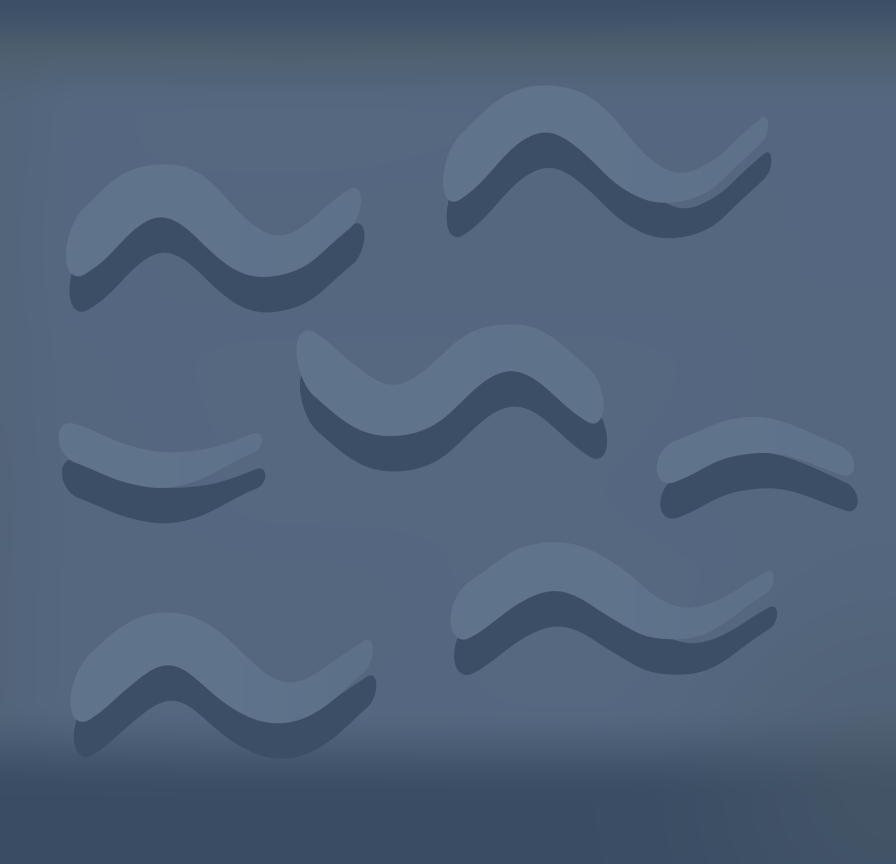
Give the GLSL for this pattern, as a WebGL 2 fragment shader.

```glsl
#version 300 es
precision highp float;
// Muted blue water: a few soft brush-stroke waves with dropped shadows on a dim-edged field.
uniform vec2 u_resolution;
out vec4 fragColor;

const float PI = 3.14159265;
const int WAVE_COUNT = 7;
const vec3 WATER = vec3(0.333, 0.405, 0.500);
const vec3 DEEP = vec3(0.228, 0.300, 0.392);
const vec3 SHADOW = vec3(0.232, 0.306, 0.400);
const vec3 CREST = vec3(0.371, 0.452, 0.545);
const vec3 HAZE = vec3(0.295, 0.360, 0.410);
const vec2 SHADOW_OFFSET = vec2(0.004, -0.041);

struct Wave {
  vec2 center;
  float reach;      // half length
  float amplitude;
  float cycles;     // phase covered from the center to one end
  float phase;
  float radius;     // half thickness
  float taper;      // thinning of the right end
};

float hash(float n, float seed) {
  return fract(sin(n * 127.1 + seed * 311.7) * 43758.5453);
}

float valueNoise(vec2 p) {
  vec2 cell = floor(p), f = fract(p);
  f = f * f * (3.0 - 2.0 * f);
  float low = mix(hash(cell.x, cell.y), hash(cell.x + 1.0, cell.y), f.x);
  float high = mix(hash(cell.x, cell.y + 1.0), hash(cell.x + 1.0, cell.y + 1.0), f.x);
  return mix(low, high, f.y);
}

// Rows of two, three and two waves; the outer ones of the middle row are short arcs.
Wave makeWave(int index, float width) {
  float id = float(index);
  float row = floor((id + 1.0) / 3.0);
  float slot = mod(id + 1.0, 3.0);
  bool middleRow = row == 1.0;
  bool isShort = middleRow && slot != 1.0;
  float lane = row == 0.0 ? slot - 1.0 : slot;
  vec2 place = middleRow ? vec2(0.18 + 0.33 * slot, slot == 1.0 ? 0.075 : -0.02)
                         : vec2(0.25 + 0.43 * lane, 0.085 * lane);
  place.y += 0.75 - 0.265 * row;
  place += (vec2(hash(id, 1.0), hash(id, 2.0)) - 0.5) * 0.025;

  Wave w;
  w.center = vec2(place.x * width, place.y);
  w.reach = (isShort ? 0.082 : 0.15) + 0.03 * hash(id, 3.0);
  w.amplitude = isShort ? 0.021 : 0.03 + 0.02 * hash(id, 4.0);
  w.cycles = isShort ? 2.1 : 3.6;
  w.phase = isShort ? PI * (1.0 - 0.5 * slot) : (middleRow ? -0.5 : 0.5) * PI;
  w.radius = (isShort ? 0.021 : 0.027) + 0.004 * hash(id, 5.0);
  w.taper = middleRow && !isShort ? 0.1 : 0.25 + 0.4 * hash(id, 6.0);
  return w;
}

// Approximate signed distance to a tapered stroke along a cosine curve.
float strokeDistance(vec2 p, Wave w) {
  float x = clamp(p.x, -w.reach, w.reach);
  float u = x / w.reach;
  float angle = w.cycles * u + w.phase;
  float slope = -w.amplitude * w.cycles / w.reach * sin(angle);
  vec2 tangent = normalize(vec2(1.0, slope));
  vec2 v = p - vec2(x, w.amplitude * cos(angle));
  float across = tangent.x * v.y - tangent.y * v.x;
  float radius = w.radius * (1.0 - w.taper * smoothstep(-0.2, 1.0, u));
  radius += 0.003 * (valueNoise(p * 22.0 + w.center * 40.0) - 0.5);
  return length(vec2(v.x / tangent.x, across)) - radius;
}

float coverage(float dist, float pixel) {
  return 1.0 - smoothstep(-0.75 * pixel, 0.75 * pixel, dist);
}

// Vertical gradients with faint broad mottling.
vec3 background(vec2 p, float width) {
  float mottle = valueNoise(p * vec2(3.0, 7.0)) - 0.5;
  float y = p.y + 0.012 * mottle;
  float x = p.x / width;
  vec3 color = WATER * (1.0 + 0.012 * mottle);
  color = mix(color, HAZE, 0.22 * (1.0 - smoothstep(0.0, 0.09, x)));
  color = mix(color, HAZE, 0.75 * smoothstep(0.87, 0.96, y));
  color = mix(color, DEEP * 1.03, smoothstep(0.93, 1.0, y));
  float floorShade = 1.0 - smoothstep(0.075, 0.185, y);
  color = mix(color, DEEP, floorShade);
  float cornerHaze = smoothstep(0.35, 0.0, length(p - vec2(width, 0.09)));
  return mix(color, HAZE, 0.5 * cornerHaze);
}

void main() {
  vec2 p = gl_FragCoord.xy / u_resolution.y;
  float width = u_resolution.x / u_resolution.y;
  float pixel = 1.0 / u_resolution.y;
  vec3 color = background(p, width);

  // Each wave covers the upper part of its own shadow.
  for (int i = 0; i < WAVE_COUNT; i++) {
    Wave w = makeWave(i, width);
    vec2 local = p - w.center;
    float shade = coverage(strokeDistance(local - SHADOW_OFFSET, w), pixel);
    float light = coverage(strokeDistance(local, w), pixel);
    float fade = 0.45 * hash(float(i), 7.0) * smoothstep(0.0, 1.0, local.x / w.reach);
    color = mix(color, SHADOW, shade);
    color = mix(color, mix(CREST, WATER, fade), light);
  }
  fragColor = vec4(color, 1.0);
}
```
